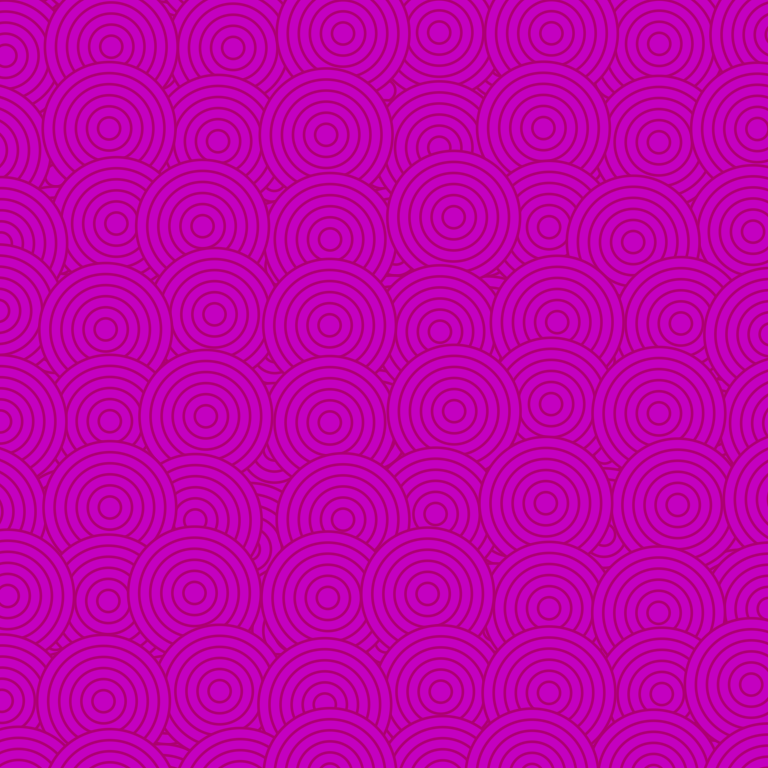
Give the GLSL for this pattern, as a WebGL 2 fragment shader.

```glsl
#version 300 es
precision highp float;
// Draws overlapping discs of thin concentric rings, scattered on a loose grid.

uniform vec2 u_resolution;
out vec4 outColor;

const vec3 FILL_COLOR = vec3(0.77, 0.0, 0.752);
const vec3 LINE_COLOR = vec3(0.673, 0.0, 0.44);

const float RING_COUNT = 6.0;
const float RING_SPACING = 0.0144;
const float LINE_HALF_WIDTH = 0.0017;
const vec2 CELL = vec2(0.143, 0.12);
const vec2 JITTER = vec2(0.036, 0.019);

float hash(vec2 p) {
    return fract(sin(dot(p, vec2(127.1, 311.7))) * 43758.5453);
}

// Centre of the disc in a grid cell; the cubed x offset keeps most columns aligned.
vec2 discCenter(vec2 id, float seed) {
    float jx = 2.0 * hash(id + seed) - 1.0;
    float jy = 2.0 * hash(id + seed + 17.3) - 1.0;
    return id * CELL + JITTER * vec2(jx * jx * jx, jy);
}

// Soft mask: 1 below the limit, 0 above it.
float below(float value, float limit, float softness) {
    return 1.0 - smoothstep(limit - softness, limit + softness, value);
}

// Paints one ringed disc over the ink already present.
float paintDisc(float ink, float dist, float softness) {
    float outerRadius = RING_COUNT * RING_SPACING;
    float r = min(dist, outerRadius);
    float ring = clamp(floor(r / RING_SPACING + 0.5), 1.0, RING_COUNT);
    float line = below(abs(r - ring * RING_SPACING), LINE_HALF_WIDTH, softness);
    float cover = below(dist, outerRadius + LINE_HALF_WIDTH, softness);
    return mix(ink, line, cover);
}

// Paints a grid of discs: upper rows first, alternate columns on top.
float paintLayer(float ink, vec2 p, float seed, float softness) {
    vec2 home = floor(p / CELL + 0.5);
    for (int dy = 1; dy >= -1; dy--) {
        float row = home.y + float(dy);
        float flip = step(0.7, hash(vec2(row, seed)));
        for (int pass = 0; pass < 2; pass++) {
            for (int dx = -1; dx <= 1; dx++) {
                vec2 id = vec2(home.x + float(dx), row);
                if (int(mod(id.x + flip, 2.0)) != pass) continue;
                float dist = distance(p, discCenter(id, seed));
                ink = paintDisc(ink, dist, softness);
            }
        }
    }
    return ink;
}

void main() {
    vec2 p = gl_FragCoord.xy / u_resolution.y;
    float softness = max(0.0011, 0.56 / u_resolution.y);

    // A staggered lower layer fills the gaps of the upper one.
    float ink = paintLayer(0.0, p + 0.5 * CELL, 5.0, softness);
    ink = paintLayer(ink, p + vec2(0.0, 0.02), 2.0, softness);

    outColor = vec4(mix(FILL_COLOR, LINE_COLOR, ink), 1.0);
}
```
